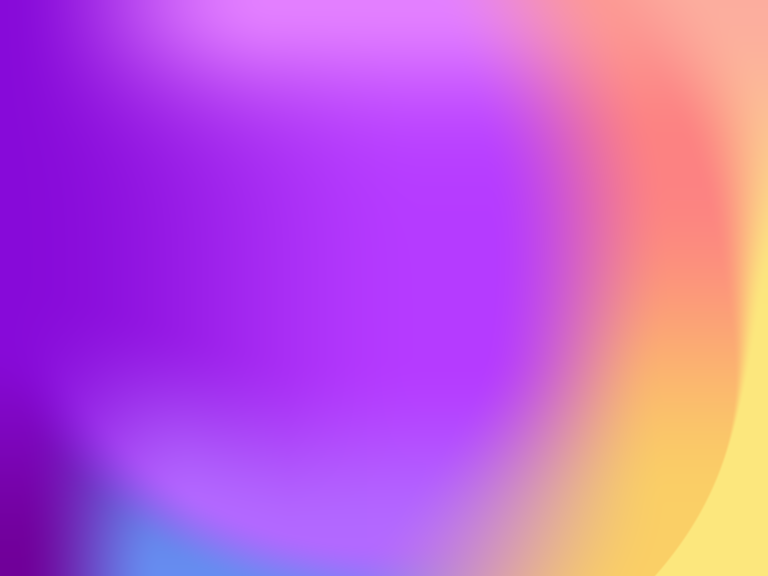
Give the GLSL for this background, as a Shadertoy shader.

```glsl
// Soft violet gradient with lilac and blue glows, wrapped by a coral and yellow rim on the right.

// Falls smoothly from 1 at lo to 0 at hi.
float fall(float lo, float hi, float v) {
    return 1.0 - smoothstep(lo, hi, v);
}

// Violet field with a pink glow above and a lilac glow below.
vec3 violetField(vec2 p) {
    vec3 color = mix(vec3(0.53, 0.04, 0.85), vec3(0.71, 0.23, 1.0), smoothstep(0.02, 0.74, p.x));

    float topGlow = smoothstep(0.0, 0.48, p.x) * exp(-pow((1.0 - p.y) / 0.17, 2.0));
    color = mix(color, vec3(0.89, 0.50, 1.0), topGlow);

    float slopedHeight = p.y + 0.3 * (min(p.x, 0.5) - 0.5);
    float lowGlow = smoothstep(0.0, 0.35, p.x) * fall(0.06, 0.38, slopedHeight);
    return mix(color, vec3(0.70, 0.41, 1.0), lowGlow);
}

// Plum and blue corner outside a large soft disc.
vec3 addCorner(vec3 color, vec2 p) {
    vec3 corner = mix(vec3(0.44, 0.0, 0.60), vec3(0.53, 0.04, 0.85), smoothstep(0.0, 0.45, p.y));
    float blue = smoothstep(0.03, 0.28, p.x) * fall(0.0, 0.45, p.y);
    corner = mix(corner, vec3(0.40, 0.55, 0.94), blue);

    float outside = smoothstep(0.64, 0.76, length(p - vec2(0.66, 0.70)));
    return mix(color, corner, outside * fall(0.3, 0.5, p.y) * fall(0.5, 0.9, p.x));
}

// Coral band that turns amber toward the bottom.
vec3 addWarmBand(vec3 color, vec2 p) {
    vec3 warm = mix(vec3(0.99, 0.51, 0.51), vec3(0.98, 0.81, 0.40), fall(0.12, 0.70, p.y));
    warm = mix(warm, vec3(0.99, 0.60, 0.58), smoothstep(0.75, 1.0, p.y));

    float bentX = p.x + 0.5 * pow(p.y - 0.55, 2.0);
    float halfWidth = mix(0.26, 0.16, smoothstep(0.0, 0.4, p.y));
    return mix(color, warm, smoothstep(1.01 - halfWidth, 1.01 + halfWidth, bentX));
}

// Yellow to peach rim; its curved edge is crisp below and blurred above.
vec3 addRim(vec3 color, vec2 p) {
    vec3 rim = mix(vec3(0.99, 0.905, 0.49), vec3(0.99, 0.68, 0.62), smoothstep(0.45, 1.0, p.y));
    float edgeX = 1.292 - 1.117 * pow(abs(p.y - 0.5), 2.85);
    float blur = 0.003 + 0.1 * smoothstep(0.2, 1.0, p.y);
    return mix(color, rim, smoothstep(-blur, blur, p.x - edgeX));
}

void mainImage(out vec4 fragColor, in vec2 fragCoord) {
    vec2 p = fragCoord / iResolution.y;
    vec3 color = violetField(p);
    color = addCorner(color, p);
    color = addWarmBand(color, p);
    color = addRim(color, p);
    fragColor = vec4(color, 1.0);
}
```
